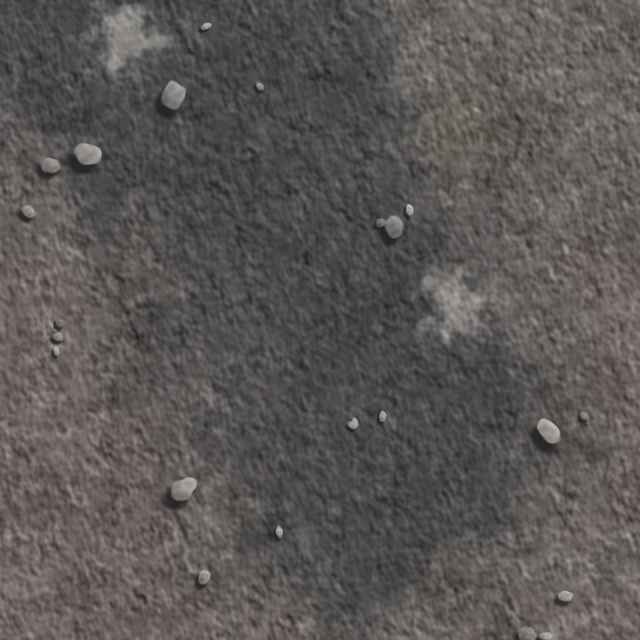
Give the GLSL for this texture, as a Shadertoy shader.

```glsl
// Rough gritty ground: a dark damp band crosses paler brown soil, under pebbles.
// Uneven embossed gradient noise makes the grit, a warped distance field the band,
// and a loop scatters small groups of lit stones with soft shadows.

const vec3 DAMP = vec3(0.286, 0.284, 0.288);
const vec3 SOIL = vec3(0.412, 0.384, 0.370);
const vec3 CHALK = vec3(0.610, 0.595, 0.580);
const vec3 OLIVE = vec3(0.420, 0.408, 0.360);
const vec3 SHADOW = vec3(0.130, 0.126, 0.130);
const vec3 STONE = vec3(0.650, 0.635, 0.620);
const vec2 LIGHT = vec2(0.60, 0.80);
const int GROUPS = 8;
const int STONES_PER_GROUP = 3;

vec2 hash2(vec2 p) {
    vec3 q = fract(p.xyx * vec3(0.1031, 0.1030, 0.0973));
    q += dot(q, q.yzx + 33.33);
    return fract((q.xx + q.yz) * q.zy);
}

float cornerSlope(vec2 cell, vec2 corner, vec2 f) {
    vec2 gradient = normalize(hash2(cell + corner) - 0.4999);
    return dot(gradient, f - corner);
}

// Gradient noise, roughly -0.7 to 0.7
float noise(vec2 p) {
    vec2 i = floor(p), f = p - i;
    vec2 u = f * f * f * (f * (f * 6.0 - 15.0) + 10.0);
    float low = mix(cornerSlope(i, vec2(0, 0), f), cornerSlope(i, vec2(1, 0), f), u.x);
    float high = mix(cornerSlope(i, vec2(0, 1), f), cornerSlope(i, vec2(1, 1), f), u.x);
    return mix(low, high, u.y);
}

float cloud(vec2 p) {
    return noise(p) + 0.5 * noise(p * 2.1 + 17.3) + 0.3 * noise(p * 4.3 + 41.7);
}

vec2 turn(vec2 p, float angle) {
    float c = cos(angle), s = sin(angle);
    return vec2(c * p.x + s * p.y, c * p.y - s * p.x);
}

float segmentDistance(vec2 p, vec2 a, vec2 b) {
    vec2 ap = p - a, ab = b - a;
    return length(ap - ab * clamp(dot(ap, ab) / dot(ab, ab), 0.0, 1.0));
}

// Grit height: mixed grain sizes, slightly stretched along a steep diagonal
float gritHeight(vec2 p) {
    vec2 q = turn(p, 0.42) * vec2(74.0, 54.0) + 100.0;
    return noise(q) + 0.70 * noise(q * 1.9 + 31.0) + 0.60 * noise(q * 0.5 + 57.0);
}

// Height minus its neighbour towards the light, stronger in some places
float grit(vec2 p) {
    float strength = clamp(1.0 + 0.9 * cloud(p * 22.0 + 11.0), 0.4, 1.7);
    return strength * (gritHeight(p) - 0.38 * gritHeight(p + LIGHT * 0.006));
}

float dampness(vec2 p) {
    float warp = 0.14 * cloud(p * 4.0 + 5.0) + 0.09 * cloud(p * 15.0 + 8.0);
    float band = segmentDistance(p, vec2(0.30, 0.95), vec2(0.62, 0.30));
    float corner = length(p - vec2(0.0, 1.0)) + 0.06;
    return 1.0 - smoothstep(0.13, 0.37, min(band, corner) + warp);
}

float softPatch(vec2 p, vec2 centre, float radius) {
    float d = length(p - centre) / radius + 0.9 * cloud(p * 24.0);
    return 1.0 - smoothstep(0.3, 1.2, d);
}

// Signed distance to a slightly lumpy ellipse, in units of its radius
float pebble(vec2 p, float angle, float squash, float seed) {
    vec2 q = turn(p, angle) * vec2(1.0, squash);
    return length(q) - 1.0 + 0.3 * noise(p * 1.3 + seed);
}

vec3 addStone(vec3 ground, vec2 p, vec2 centre, float radius, vec2 look, float seed) {
    vec2 q = (p - centre) / radius;
    float angle = look.x * 3.14, squash = 1.15 + 0.5 * look.y;
    float edge = 0.0026 / radius;
    float shade = pebble(q + LIGHT * 0.75, angle, squash, seed);
    vec3 colour = mix(ground, SHADOW, 0.85 * (1.0 - smoothstep(-0.3, 0.5, shade)));
    float cover = 1.0 - smoothstep(-edge, edge, pebble(q, angle, squash, seed));
    float lit = 0.92 + 0.26 * dot(q, LIGHT) + 0.20 * noise(q * 2.0 + seed);
    return mix(colour, STONE * lit * mix(0.75, 1.10, look.y), cover);
}

void mainImage(out vec4 fragColor, in vec2 fragCoord) {
    vec2 uv = fragCoord / iResolution.xy;

    // Soil, damp band, mottling and pale flecks
    float damp = dampness(uv);
    vec3 colour = mix(SOIL, DAMP, damp);
    float mottle = 0.070 * cloud(uv * 7.0 + 63.0) + 0.055 * cloud(uv * 20.0 + 29.0);
    colour += mottle * mix(1.0, 0.5, damp);
    colour += 0.07 * smoothstep(0.25, 0.60, noise(uv * 40.0 + 3.0)) * (1.0 - 0.6 * damp);
    colour += vec3(-0.010, 0.000, 0.002) * smoothstep(0.5, 1.0, uv.y);

    // Chalky and olive patches
    for (int i = 0; i < 2; i++) {
        vec2 centre = vec2(0.20, 0.94) + float(i) * vec2(0.51, -0.41);
        colour = mix(colour, CHALK, 0.8 * softPatch(uv, centre, 0.058));
    }
    colour = mix(colour, OLIVE, 0.6 * softPatch(uv, vec2(0.73, 0.80), 0.075));

    colour += grit(uv) * mix(0.165, 0.118, damp);

    // Stones in loose groups, spread evenly over the ground
    for (int g = 0; g < GROUPS; g++) {
        vec2 home = fract(vec2(0.60, 0.33) + float(g) * vec2(0.755, 0.570));
        float spread = mix(0.06, 0.20, hash2(vec2(g, 7)).x);
        for (int s = 0; s < STONES_PER_GROUP; s++) {
            vec2 id = vec2(g * STONES_PER_GROUP + s, 23);
            vec2 centre = home + spread * (hash2(id) - 0.5);
            float size = hash2(id + 51.0).x;
            float radius = mix(0.007, 0.025, size * size);
            colour = addStone(colour, uv, centre, radius, hash2(id + 90.0), id.x * 3.7);
        }
    }

    fragColor = vec4(clamp(colour, 0.0, 1.0), 1.0);
}
```
